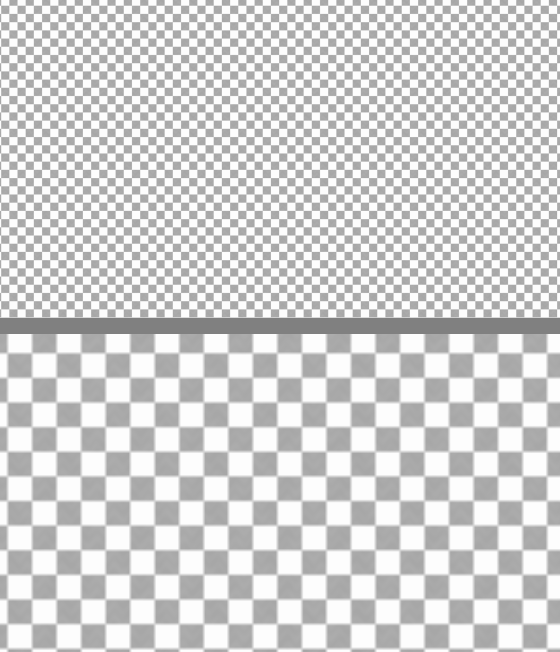
Top: the whole. Bottom: its middle third, enlarged.
This pattern is drawn by a WebGL 2 fragment shader. Its source:

```glsl
#version 300 es
precision highp float;
// Fine two-tone checkerboard of white and mid grey squares.
// Each axis is a signed triangle wave clamped to a soft square wave;
// their product picks the tone, and layered sines mottle the grey.

uniform vec2 u_resolution;
out vec4 outColor;

const vec2 CELLS = vec2(68.5, 38.75);   // squares across and up the canvas
const vec2 OFFSET = vec2(0.143, 0.05);  // first grid lines, in squares
const float EDGE_SOFTNESS = 0.14;       // minimum edge width, in squares
const vec3 WHITE = vec3(0.993);
const vec3 GREY = vec3(0.664);
const float MOTTLE = 0.011;             // strength of the grey variation

// Signed distance to the nearest grid line: positive in even squares.
vec2 gridDistance(vec2 p) {
  return abs(fract((p - 0.5) * 0.5) * 2.0 - 1.0) - 0.5;
}

// Layered sines, roughly -1 to 1.
float mottle(vec2 p) {
  float broad = sin(p.x * 5.3 + 2.0 * sin(p.y * 3.1));
  float fine = sin(p.y * 11.7 + 1.7 * sin(p.x * 8.9));
  return 0.5 * (broad + fine);
}

void main() {
  vec2 p = gl_FragCoord.xy / u_resolution * CELLS - OFFSET;

  // Edges are at least one pixel wide at any canvas size.
  vec2 edgeWidth = max(CELLS / u_resolution, vec2(EDGE_SOFTNESS));
  vec2 wave = clamp(2.0 * gridDistance(p) / edgeWidth, -1.0, 1.0);
  float whiteness = 0.5 + 0.5 * wave.x * wave.y;

  // Only the grey squares carry the faint variation.
  vec3 grey = GREY + MOTTLE * mottle(p);
  outColor = vec4(mix(grey, WHITE, whiteness), 1.0);
}
```
